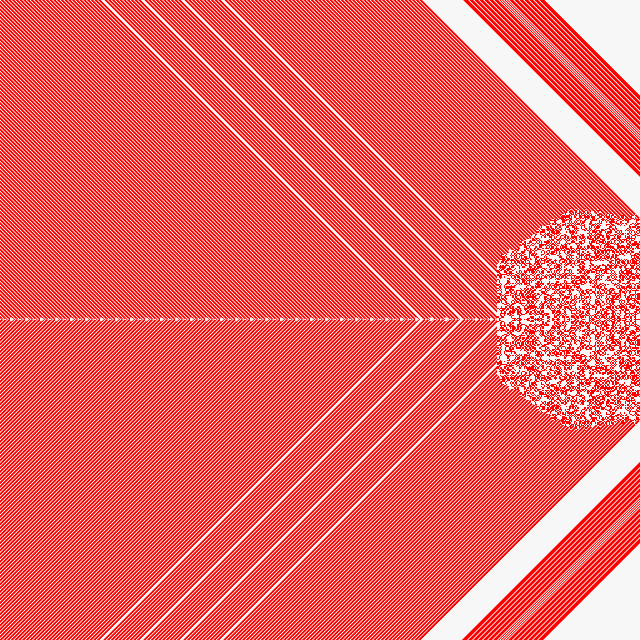
Give the GLSL for this pattern, as a Shadertoy shader.

```glsl
const vec3 RED = vec3(1.0, 0.0, 0.0);
const vec3 PAPER = vec3(0.97);

// Lengths are in grid units, with GRID units across the canvas
const float GRID = 512.0;
const float AXIS = 256.5;

const float STRIPE_PERIOD = 3.0;
const float FIRST_CHEVRON = 337.0;
const float CHEVRON_GAP = 32.0;
const float CHEVRON_COUNT = 4.0;
const float CHEVRON_HALF_WIDTH = 1.5;

const vec2 GAP_BAND = vec2(592.5, 625.5);
const float CORNER_START = 690.5;
const float BORDER = 2.0;
const float CORNER_PERIOD = 4.0;
const float SEAM = 658.0;
const float SEAM_HALF_WIDTH = 4.5;

const float TICK_PERIOD = 12.0;
const float TICK_PHASE = 9.0;

const float CHAOS_LEFT = 398.0;
const float CHAOS_HALF_HEIGHT = 49.0;
const float CHAOS_SLOPE = 0.69;
const float CHAOS_SHOULDER = 89.0;
const float CHAOS_RAGGED = 7.0;
const float PATCH_SCALE = 0.16;
const float FLIP_CHANCE = 0.13;
const float BLOB_SCALE = 0.21;
const float BLOB_LEVEL = 0.22;

float hash(vec2 p) {
    vec3 q = fract(vec3(p.xyx) * 0.1031);
    q += dot(q, q.yzx + 33.33);
    return fract((q.x + q.y) * q.z);
}

float cornerGradient(vec2 corner, vec2 offset) {
    float angle = 6.28318 * hash(corner);
    return dot(vec2(cos(angle), sin(angle)), offset);
}

float gradientNoise(vec2 p) {
    vec2 i = floor(p), f = fract(p);
    vec2 s = f * f * f * (f * (f * 6.0 - 15.0) + 10.0);
    vec2 e = vec2(1.0, 0.0);
    return mix(
        mix(cornerGradient(i, f), cornerGradient(i + e, f - e), s.x),
        mix(cornerGradient(i + e.yx, f - e.yx), cornerGradient(i + 1.0, f - 1.0), s.x), s.y);
}

// Distance to the nearest multiple of period
float repeatDistance(float x, float period) {
    return abs(mod(x + 0.5 * period, period) - 0.5 * period);
}

// Antialiased coverage, inside where d is positive
float cover(float d, float pixel) {
    return clamp(0.5 + d / pixel, 0.0, 1.0);
}

// Paper lines along the diagonals, u = x + distance from the axis
float diagonals(float u, float pixel) {
    float s = u - FIRST_CHEVRON;
    float last = CHEVRON_COUNT - 1.0;
    float nearest = s - clamp(floor(s / CHEVRON_GAP + 0.5), 0.0, last) * CHEVRON_GAP;
    float phase = s - clamp(floor(s / CHEVRON_GAP), 0.0, last) * CHEVRON_GAP;
    float side = s < 0.0 ? -1.0 : 1.0;
    float paper = cover(0.5 - repeatDistance(phase - side, STRIPE_PERIOD), pixel);
    paper = max(paper, cover(CHEVRON_HALF_WIDTH - abs(nearest), pixel));

    // Outer strip with a fine seam
    float strip = cover(0.5 - repeatDistance(u - SEAM, CORNER_PERIOD), pixel);
    float seam = cover(0.5 - repeatDistance(u - SEAM, 2.0), pixel);
    strip = mix(strip, seam, cover(SEAM_HALF_WIDTH - abs(u - SEAM), pixel));
    paper = mix(paper, strip, cover(u - GAP_BAND.y, pixel));

    // Solid red borders, then the empty bands
    float edge = min(min(abs(u - GAP_BAND.x), abs(u - GAP_BAND.y)), abs(u - CORNER_START));
    paper *= 1.0 - cover(BORDER - edge, pixel);
    float band = min(u - GAP_BAND.x, GAP_BAND.y - u);
    return max(paper, cover(max(band, u - CORNER_START), pixel));
}

// Small arrowheads and dashes along the axis
float axisMarks(float x, float v, float pixel) {
    float t = mod(x - TICK_PHASE + 6.0, TICK_PERIOD) - 6.0;
    float arrow = min(min(t + 1.5, 1.5 - v), 1.5 - t - v);
    float dash = min(0.5 - v, 0.5 - repeatDistance(x, 2.0));
    return cover(max(arrow, dash), pixel);
}

// Mirrored cells of broken stripes and checks: x is paper, y the region mask
vec2 chaos(float x, float v) {
    vec2 cell = floor(vec2(x, v + 0.5));
    float run = cell.x - CHAOS_LEFT;
    float reach = min(CHAOS_HALF_HEIGHT + CHAOS_SLOPE * run, CHAOS_SHOULDER - 0.12 * (run - 58.0));
    float ragged = CHAOS_RAGGED * gradientNoise(cell * 0.2 + 9.0) - 1.0;
    float mask = step(0.0, run) * step(cell.y, reach + ragged);

    // Each ragged patch runs along one diagonal or is checked
    float kind = gradientNoise(cell * PATCH_SCALE + 31.0);
    float period = abs(kind) < 0.12 ? 2.0 : STRIPE_PERIOD;
    float along = cell.x + (kind < 0.0 ? cell.y : -cell.y);
    float paper = step(mod(along, period), 0.5);
    paper = abs(paper - step(hash(cell + 17.0), FLIP_CHANCE));
    paper = max(paper, step(BLOB_LEVEL, gradientNoise(cell * BLOB_SCALE)));
    paper = max(paper, step(abs(run - 7.0) + cell.y, 4.0));
    return vec2(paper, mask);
}

void mainImage(out vec4 fragColor, in vec2 fragCoord) {
    float pixel = GRID / iResolution.y;
    vec2 p = fragCoord * pixel;
    float v = abs(p.y - AXIS);
    float paper = diagonals(p.x - 0.5 + v, pixel);
    paper = max(paper, axisMarks(p.x - 0.5, v, pixel) * step(p.x, CHAOS_LEFT));
    vec2 cells = chaos(p.x, v);
    paper = mix(paper, cells.x, cells.y);
    fragColor = vec4(mix(RED, PAPER, paper), 1.0);
}
```
